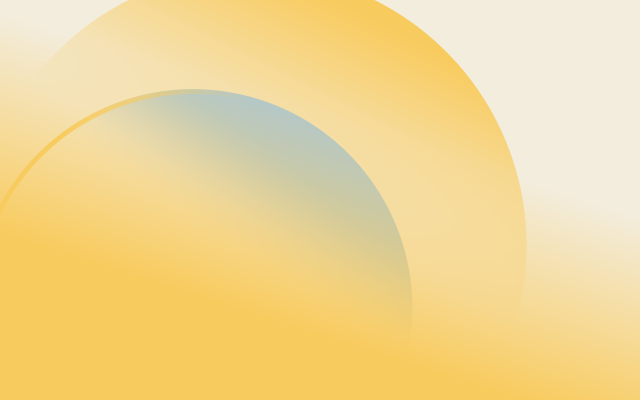
Reproduce this background procedurally as a Shadertoy shader.

```glsl
// Two large overlapping discs, amber and pale blue, dissolving into a slanted warm haze.

const vec3 CREAM = vec3(0.953, 0.929, 0.867);
const vec3 AMBER = vec3(0.973, 0.796, 0.369);
const vec3 BLUE  = vec3(0.702, 0.784, 0.788);

// Linear ramp from 0 at a to 1 at b; also works when a > b.
float ramp(float a, float b, float x) {
    return clamp((x - a) / (b - a), 0.0, 1.0);
}

// Antialiased coverage of a disc.
float disc(vec2 p, vec2 center, float radius) {
    return clamp(0.5 + (radius - length(p - center)) * iResolution.y, 0.0, 1.0);
}

// Depth below the top-left corner, measured along a slanted axis.
float slant(vec2 p, float slope) {
    return 1.0 - p.y - slope * p.x;
}

void mainImage(out vec4 fragColor, in vec2 fragCoord) {
    vec2 p = fragCoord / iResolution.y;
    vec3 color = CREAM;

    // Large amber disc, fading toward the lower left
    float amberFade = ramp(0.167, -0.42, slant(p, 0.5));
    color = mix(color, AMBER, disc(p, vec2(0.629, 0.385), 0.6875) * amberFade);

    // Smaller blue disc, strongest along its upper right
    vec2 center = vec2(0.483, 0.229);
    float blueDisc = disc(p, center, 0.548);
    float blueFade = smoothstep(0.22, -0.16, slant(p, 0.75));
    color = mix(color, BLUE, blueDisc * blueFade);

    // Amber haze rising from the lower left
    color = mix(color, AMBER, ramp(0.03, 0.585, slant(p, 0.32)));

    // Thin rim on the left of the blue disc
    float rim = blueDisc - disc(p, center, 0.536);
    color = mix(color, AMBER, rim * ramp(0.62, 0.15, p.x));

    fragColor = vec4(color, 1.0);
}
```
